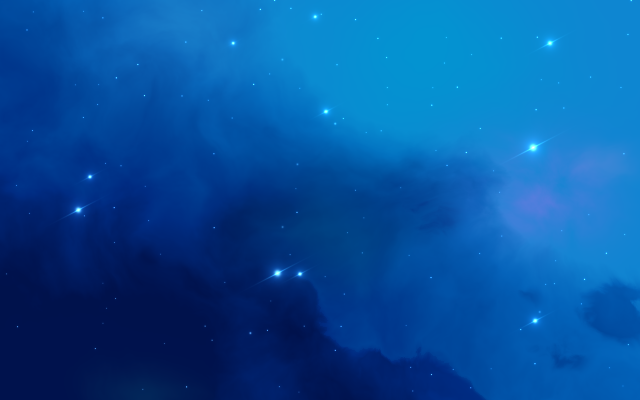
Write a WebGL 2 fragment shader that draws this background.

```glsl
#version 300 es
precision highp float;
// Deep blue nebula: a diagonal light level, bent by warped cloud noise,
// is mapped to a colour ramp; soft glows tint it, and hashed dust stars
// and a few slanted lens flares are added on top.
uniform vec2 u_resolution;
out vec4 fragColor;

float hash(vec2 p) {
    return fract(sin(dot(p, vec2(127.1, 311.7))) * 43758.5453);
}

float noise(vec2 p) {
    vec2 i = floor(p), f = fract(p);
    f = f * f * (3.0 - 2.0 * f);
    return mix(mix(hash(i), hash(i + vec2(1, 0)), f.x),
               mix(hash(i + vec2(0, 1)), hash(i + vec2(1, 1)), f.x), f.y);
}

float fbm(vec2 p) {
    float sum = 0.0, amp = 0.5;
    for (int i = 0; i < 6; i++) {
        sum += amp * noise(p);
        p = mat2(1.6, 1.2, -1.2, 1.6) * p + 7.3;
        amp *= 0.5;
    }
    return sum;
}

// Soft elliptical spot, 1 at its centre
float glow(vec2 p, vec2 centre, vec2 radius) {
    vec2 q = (p - centre) / radius;
    return exp(-dot(q, q));
}

// Five even steps from night blue to sky blue
vec3 ramp(float t) {
    t = clamp(t, 0.0, 1.0) * 4.0;
    vec3 c = mix(vec3(0.0, 0.07, 0.30), vec3(0.0, 0.17, 0.51), clamp(t, 0.0, 1.0));
    c = mix(c, vec3(0.0, 0.28, 0.61), clamp(t - 1.0, 0.0, 1.0));
    c = mix(c, vec3(0.01, 0.39, 0.73), clamp(t - 2.0, 0.0, 1.0));
    return mix(c, vec3(0.06, 0.52, 0.82), clamp(t - 3.0, 0.0, 1.0));
}

// One hashed star in some of the cells of a grid
vec3 dust(vec2 p, float cell, float share, float radius) {
    vec2 id = floor(p / cell);
    vec2 offset = 0.15 + 0.7 * vec2(hash(id + 3.1), hash(id + 8.7));
    float d = length(p - (id + offset) * cell);
    float bright = hash(id + 5.9);
    float power = step(1.0 - share, hash(id + 21.4)) * mix(0.25, 1.0, bright * bright);
    return power * (vec3(0.5, 0.75, 0.8) * exp(-d * d / (radius * radius))
                  + vec3(0.0, 0.1, 0.2) * exp(-d / (radius * 1.4)));
}

// Bright star with a halo and a slanted streak
vec3 flare(vec2 p, vec2 centre, float size) {
    vec2 q = mat2(0.89, -0.46, 0.46, 0.89) * (p - centre);
    float d = length(q);
    float core = exp(-d * d / (size * size * 0.17));
    float halo = exp(-d / (size * 0.75));
    float streak = exp(-q.y * q.y / 3e-6 - abs(q.x) / (size * 1.3));
    return vec3(0.6, 0.75, 0.5) * core + vec3(0.1, 0.36, 0.55) * halo
         + vec3(0.18, 0.45, 0.5) * streak * smoothstep(0.005, 0.014, size);
}

void main() {
    vec2 p = gl_FragCoord.xy / u_resolution.y;
    p.x += 0.8 - 0.5 * u_resolution.x / u_resolution.y;

    // Cloud noise in three sizes, warped by itself
    vec2 warp = vec2(fbm(p * 2.5 + 4.0), fbm(p * 2.5 + 19.0)) - 0.5;
    float cloud = fbm(p * 3.2 + warp * 1.4 + 2.0) - 0.5;
    float billow = fbm(p * 6.0 + warp * 2.5 + 31.0) - 0.5;
    float detail = fbm(p * 11.0 + warp * 4.0) - 0.5;
    vec2 w = p + warp * 0.1 + vec2(detail, billow) * 0.1;

    // Light level rises to the upper right, with dark and bright regions
    float level = 0.46 * p.x + 0.58 * p.y - 0.03;
    level -= 0.26 * glow(w, vec2(0.45, 0.25), vec2(0.5, 0.32));
    level -= 0.14 * glow(w, vec2(0.7, 0.56), vec2(0.18, 0.13));
    level -= 0.29 * glow(w, vec2(1.0, 0.52), vec2(0.17, 0.13));
    level += 0.12 * glow(w, vec2(0.45, 0.93), vec2(0.25, 0.13));
    level += 0.18 * glow(w, vec2(1.08, 0.88), vec2(0.4, 0.25));
    level += 0.22 * glow(w, vec2(1.4, 0.53), vec2(0.26, 0.18));
    level = 0.5 + (level - 0.5) * 1.1 + cloud * 0.26 + billow * 0.22 + detail * 0.14;

    // Ragged cloud bank along the bottom, with a faint lit rim
    float bank = 0.10 + 0.2 * smoothstep(0.9, 0.74, p.x) - 0.15 * smoothstep(1.12, 1.3, p.x);
    float depth = bank - p.y + detail * 0.2 + billow * 0.06;
    float side = smoothstep(0.55, 0.95, p.x);
    level -= 0.24 * side * smoothstep(-0.02, 0.03, depth);
    level += 0.04 * side * exp(-depth * depth / 0.0012) * step(depth, 0.0);

    // Dark wisps at the right, torn by the fine noise
    float wisps = 0.9 * glow(w, vec2(1.57, 0.22), vec2(0.1, 0.07))
                + 0.7 * glow(w, vec2(1.28, 0.22), vec2(0.08, 0.04))
                + 0.6 * glow(w, vec2(1.42, 0.1), vec2(0.07, 0.05))
                + 0.7 * glow(w, vec2(1.08, 0.44), vec2(0.08, 0.07));
    level -= 0.25 * smoothstep(0.2, 0.8, wisps * (1.0 + detail * 4.0));

    // Colour, then cyan, rose, violet and teal tints
    vec3 color = ramp(level);
    color = mix(color, vec3(0.0, 0.59, 0.82), 0.8 * glow(w, vec2(1.08, 0.88), vec2(0.32, 0.24)));
    color += vec3(0.18, -0.02, 0.03) * glow(p, vec2(1.34, 0.52), vec2(0.18, 0.13)) * (1.0 + detail * 2.0);
    color += vec3(0.12, 0.01, 0.01) * glow(w, vec2(1.53, 0.59), vec2(0.07, 0.04));
    color += vec3(0.06, 0.03, 0.01) * glow(w, vec2(0.45, 0.93), vec2(0.22, 0.15));
    color += vec3(0.0, 0.03, -0.05) * glow(w, vec2(0.8, 0.43), vec2(0.2, 0.14));
    color += vec3(0.01, 0.08, 0.05) * glow(w, vec2(0.34, 0.03), vec2(0.12, 0.05));

    // Scattered stars, then the bright ones
    color += dust(p, 0.055, 0.24, 0.0014) + dust(p + 0.37, 0.23, 0.25, 0.0025);
    color += flare(p, vec2(1.333, 0.631), 0.017) + flare(p, vec2(0.694, 0.317), 0.017);
    color += flare(p, vec2(0.196, 0.475), 0.014) + flare(p, vec2(1.375, 0.892), 0.011);
    color += flare(p, vec2(1.338, 0.198), 0.011) + flare(p, vec2(0.815, 0.721), 0.009);
    color += flare(p, vec2(0.225, 0.558), 0.009) + flare(p, vec2(0.750, 0.315), 0.010);
    color += flare(p, vec2(0.583, 0.892), 0.007) + flare(p, vec2(0.788, 0.958), 0.007);
    fragColor = vec4(clamp(color, 0.0, 1.0), 1.0);
}
```
